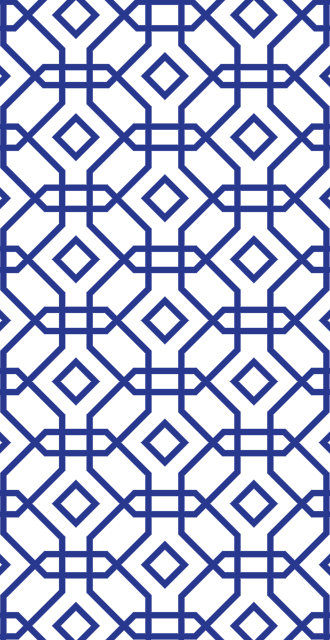
Give the GLSL for this pattern, as a WebGL 1 fragment shader.

```glsl
precision highp float;

uniform vec2 u_resolution;

// Lengths are in tile widths
#define TILES_ACROSS 1.854
#define TILE vec2(1.0, 0.6863)
#define ORIGIN vec2(0.4265, 0.4228)
#define LINE_WIDTH 0.0358
#define POST_X 0.0925
#define NARROW_POST_X 0.0772
#define BAR_Y 0.0595
#define BAR_TIP_X 0.2295
#define DIAMOND_RADIUS 0.110
#define INK vec3(0.16, 0.22, 0.56)
#define PAPER vec3(1.0)

const float SQRT_HALF = 0.70710678;

// Centre-line distance of one lattice cell, folded into a quadrant
float motif(vec2 q, float postX, float barY) {
  // Long hexagon with pointed ends
  float hexagon = max(q.y - barY, (q.x + q.y - BAR_TIP_X) * SQRT_HALF);

  // Upright post that flares at 45 degrees towards the neighbouring hexagon
  float flareOffset = 0.5 * TILE.y - (0.5 * TILE.x - BAR_TIP_X);
  float post = min(q.x - postX, (q.x - q.y + flareOffset) * SQRT_HALF);

  // Diamond between successive hexagons
  float diamond = (q.x + abs(q.y - 0.5 * TILE.y) - DIAMOND_RADIUS) * SQRT_HALF;

  return min(abs(hexagon), min(abs(post), abs(diamond)));
}

// Rectangular lattice of motifs; topStretch alters the bar gap in the top row
float lattice(vec2 p, float firstPostX, float topStretch) {
  vec2 id = floor(p / TILE + 0.5);
  vec2 q = abs(p - id * TILE);
  float isFirst = 1.0 - step(0.5, abs(id.x));
  float isTop = step(3.5, id.y);
  return motif(q, mix(POST_X, firstPostX, isFirst), BAR_Y + topStretch * isTop);
}

void main() {
  vec2 p = gl_FragCoord.xy / u_resolution.x * TILES_ACROSS - ORIGIN;
  float pixel = TILES_ACROSS / u_resolution.x;

  // Two lattices, the second shifted by half a tile each way
  float d = min(lattice(p, NARROW_POST_X, -0.009),
                lattice(p - 0.5 * TILE, POST_X, 0.015));

  float ink = 1.0 - smoothstep(-0.75, 0.75, (d - 0.5 * LINE_WIDTH) / pixel);
  gl_FragColor = vec4(mix(PAPER, INK, ink), 1.0);
}
```
